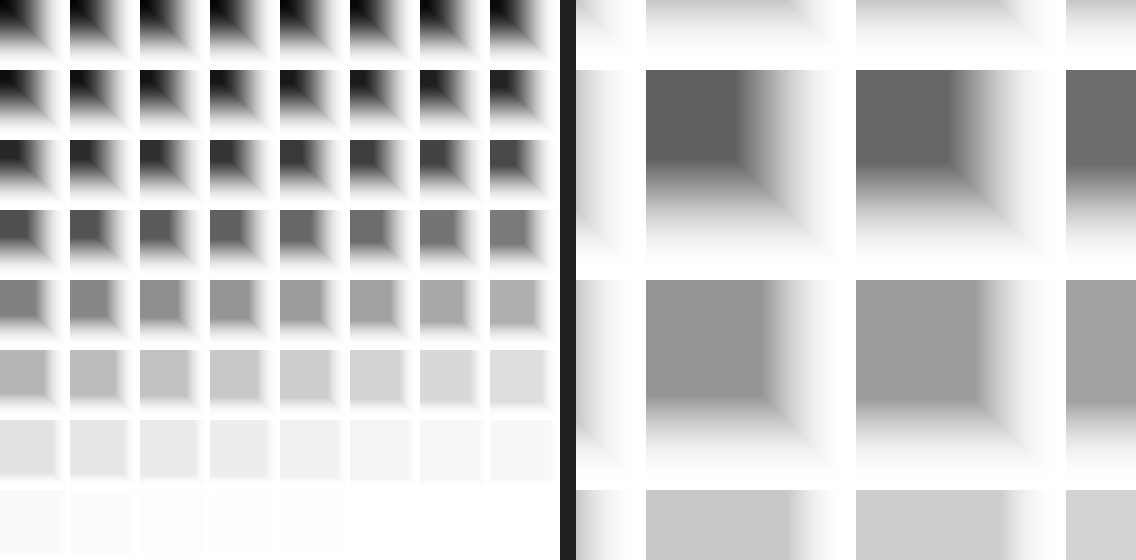
Left: the whole. Right: its middle third, enlarged.
Reproduce this pattern procedurally as a three.js fragment shader.

```glsl
// An 8 by 8 grid of squares, each shaded from dark at its upper left to white
// along its right and lower sides. Each tile is the maximum of two ramps and
// a floor that rises in reading order, so the flat corner grows and pales.

varying vec2 vUv;

const float TILES = 8.0;         // repeats across and down
const float RAMP_START = 0.0;    // tile position where the ramp leaves black
const float RAMP_END = 1.0;      // tile position where the ramp reaches white
const vec3 DARK = vec3(0.01);
const vec3 LIGHT = vec3(1.0);

// S-curve that leaves black gently and settles into white more gently still.
float toneCurve(float x) {
  float t = clamp((x - RAMP_START) / (RAMP_END - RAMP_START), 0.0, 1.0);
  float cubic = t * t * (3.0 - 2.0 * t);
  float quintic = t * t * t * (t * (6.0 * t - 15.0) + 10.0);
  return mix(cubic, quintic, t);
}

void main() {
  // Tile coordinates, counted from the upper left
  vec2 grid = vec2(vUv.x, 1.0 - vUv.y) * TILES;
  vec2 tile = min(floor(grid), TILES - 1.0);
  vec2 local = grid - tile;

  // Floor level in reading order
  float level = (tile.y * TILES + tile.x) / (TILES * TILES);

  // Horizontal ramp, vertical ramp and floor meet along mitred creases
  float tone = toneCurve(max(max(local.x, local.y), level));

  // Smooth the step from white to dark at the left and upper sides
  vec2 coverage = clamp(local / fwidth(grid) + 0.5, 0.0, 1.0);
  tone = mix(1.0, tone, coverage.x * coverage.y);

  gl_FragColor = vec4(mix(DARK, LIGHT, tone), 1.0);
}
```
